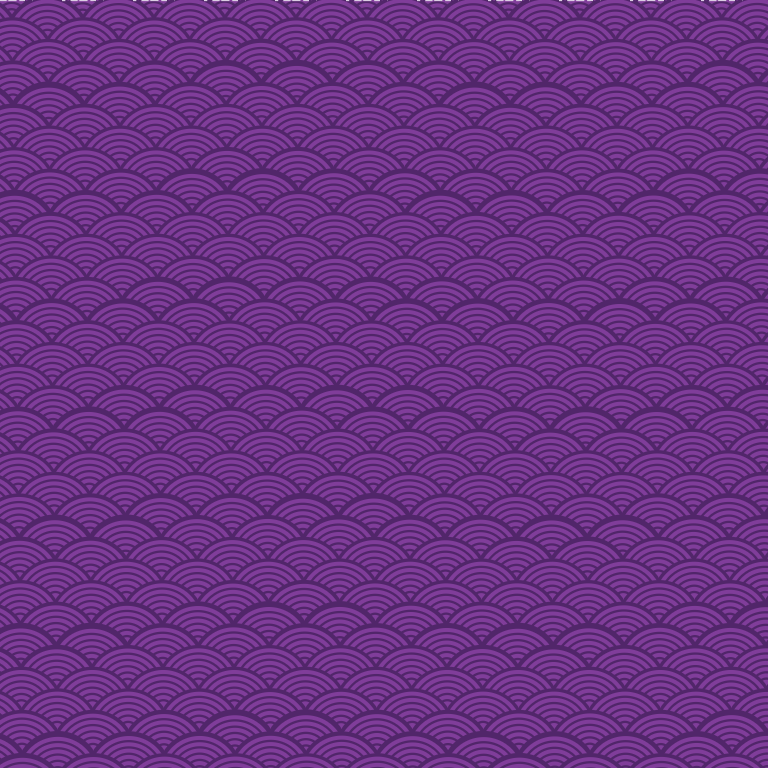
Give the GLSL for this pattern, as a Shadertoy shader.

```glsl
// Overlapping purple wave scales with concentric arcs and swelling dark rims.

const float TAU = 6.2831853;
const float REPEATS = 10.82;      // scales across the canvas; one scale pitch is the unit
const float ROW_STEP = 0.305;     // vertical distance between rows
const float FIRST_PEAK = 0.242;   // depth of the peak of row zero
const float DISC_RADIUS = 0.60;
const float ARC_RADIUS = 0.553;   // outer edge of the outermost light arc
const float ARC_STEP = 0.0885;
const float ARC_WIDTH = 0.056;
const float ARC_COUNT = 5.0;      // full arcs around the small central fan

const vec3 LIGHT_PURPLE = vec3(0.502, 0.240, 0.602);
const vec3 DARK_PURPLE = vec3(0.318, 0.148, 0.415);
const vec3 PALE_LILAC = vec3(0.86, 0.80, 0.89);

// Coverage of the inside of a signed distance, smoothed over one pixel.
float coverage(float dist, float pixel) {
    return clamp(0.5 - dist / pixel, 0.0, 1.0);
}

// Layered sines that pick clusters of scales with a heavier rim.
float rimSwell(vec2 peak) {
    float bend = 0.18 * cos((peak.x - 3.94) * TAU / 7.6);
    float bands = 0.5 + 0.5 * cos((peak.y - 4.08 + bend) * TAU / 1.535);
    float patches = 0.75 + 0.25 * sin(peak.x * 1.9 + peak.y * 0.7);
    return bands * bands * bands * patches;
}

// Signed distance to the light arcs and the solid fan at their centre.
float arcsDistance(float radius) {
    float gap = ARC_STEP - ARC_WIDTH;
    float phase = mod(ARC_RADIUS - radius + 0.5 * gap, ARC_STEP);
    float arcs = abs(phase - 0.5 * ARC_STEP) - 0.5 * ARC_WIDTH;
    float fan = radius - (ARC_RADIUS - ARC_COUNT * ARC_STEP);
    return max(min(arcs, fan), radius - ARC_RADIUS);
}

// Paints the nearest scale of one row over the colour behind it.
vec3 paintScale(vec3 behind, vec2 p, float row, float pixel) {
    float peakY = FIRST_PEAK + row * ROW_STEP;
    float shift = 0.17 + 0.5 * mod(row, 2.0) + 0.014 * peakY;
    float peakX = floor(p.x - shift + 0.5) + shift;
    float swell = rimSwell(vec2(peakX, peakY));

    vec2 fromCentre = p - vec2(peakX, peakY + DISC_RADIUS);
    float disc = length(fromCentre + vec2(0.0, 0.010 * swell)) - DISC_RADIUS;
    float arcs = arcsDistance(length(fromCentre - vec2(0.0, 0.032 * swell)));

    vec3 scale = mix(DARK_PURPLE, LIGHT_PURPLE, coverage(arcs, pixel));
    return mix(behind, scale, coverage(disc, pixel));
}

// Thin broken pale line along the top edge.
float edgeDashes(vec2 p, float pixel) {
    float clumps = sin((p.x - 3.9) * TAU) + 0.7 * sin(p.x * TAU * 7.0);
    return smoothstep(0.2, 0.5, clumps) * coverage(p.y - 0.016, pixel);
}

void mainImage(out vec4 fragColor, in vec2 fragCoord) {
    // Position in scale pitches, with y measured down from the top.
    vec2 p = vec2(fragCoord.x, iResolution.y - fragCoord.y) * REPEATS / iResolution.y;
    float pixel = REPEATS / iResolution.y;
    float nearestRow = floor((p.y - FIRST_PEAK) / ROW_STEP);

    // Lower rows cover the ones behind them.
    vec3 color = DARK_PURPLE;
    for (int i = -2; i <= 1; i++) {
        color = paintScale(color, p, nearestRow + float(i), pixel);
    }

    color = mix(color, PALE_LILAC, edgeDashes(p, pixel));
    fragColor = vec4(color, 1.0);
}
```
